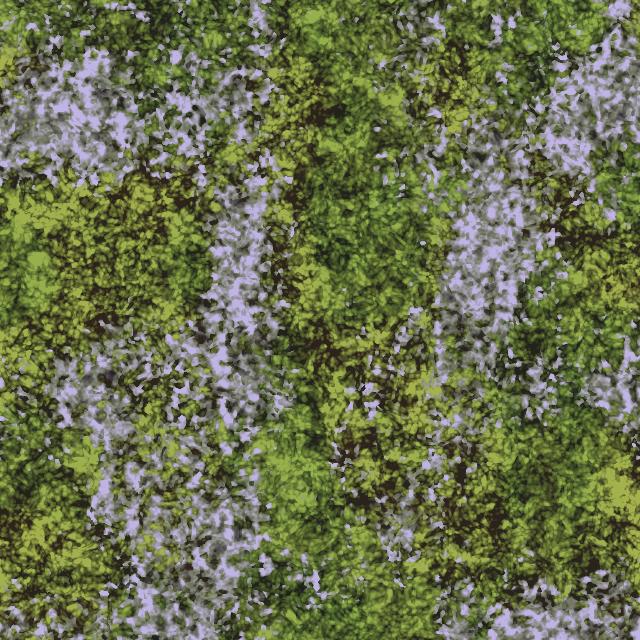
Give the GLSL for this texture, as a WebGL 1 fragment shader.

```glsl
precision highp float;
// Draws a weathered lilac-grey stone wall overgrown with clumpy green moss.

uniform vec2 u_resolution;

#define LEAF_SCALE 150.0
#define SPRIG_SCALE 72.0
#define CLUMP_SCALE 13.0
#define PATCH_SCALE vec2(8.0, 5.0)
#define STREAK_SCALE vec2(48.0, 11.0)
#define SPECKLE_SCALE 95.0
#define STONE_LEVEL 0.13
#define STONE_EDGE 0.06
#define MOSS_CONTRAST 1.12
#define STONE_CONTRAST 1.0
#define HUE_SHIFT 0.05

const vec3 MOSS_DARK = vec3(0.25, 0.27, 0.14);
const vec3 MOSS_MID = vec3(0.36, 0.42, 0.18);
const vec3 MOSS_LIGHT = vec3(0.51, 0.58, 0.25);
const vec3 STONE_DARK = vec3(0.36, 0.35, 0.34);
const vec3 STONE_MID = vec3(0.48, 0.50, 0.42);
const vec3 STONE_LILAC = vec3(0.64, 0.62, 0.70);

float hash(vec2 p) {
  vec3 q = fract(p.xyx * 0.1031);
  q += dot(q, q.yzx + 33.33);
  return fract((q.x + q.y) * q.z);
}

// Smooth value noise, centred on zero
float noise(vec2 p) {
  vec2 i = floor(p);
  vec2 f = fract(p);
  f = f * f * (3.0 - 2.0 * f);
  float low = mix(hash(i), hash(i + vec2(1.0, 0.0)), f.x);
  float high = mix(hash(i + vec2(0.0, 1.0)), hash(i + vec2(1.0)), f.x);
  return mix(low, high, f.y) - 0.5;
}

// Soft cellular noise: x is the blended cell tone, y the dome height,
// both roughly centred on zero
vec2 cells(vec2 p) {
  vec2 id = floor(p);
  vec2 f = fract(p);
  float toneSum = 0.0;
  float weightSum = 0.0;
  float nearest = 4.0;
  for (int y = -1; y <= 1; y++) {
    for (int x = -1; x <= 1; x++) {
      vec2 offset = vec2(float(x), float(y));
      vec2 cell = id + offset;
      vec2 seed = vec2(hash(cell + 17.0), hash(cell + 59.0));
      vec2 delta = offset + seed - f;
      float d2 = dot(delta, delta);
      float weight = exp(-14.0 * d2);
      toneSum += weight * hash(cell + 101.0);
      weightSum += weight;
      nearest = min(nearest, d2);
    }
  }
  return vec2(toneSum / weightSum - 0.5, 0.44 - sqrt(nearest));
}

// Three-colour ramp through -1, 0 and 1, extended past both ends
vec3 ramp(vec3 low, vec3 mid, vec3 high, float t) {
  t = clamp(t, -1.9, 1.7);
  return mid + (mid - low) * min(t, 0.0) + (high - mid) * max(t, 0.0);
}

void main() {
  vec2 uv = gl_FragCoord.xy / u_resolution;

  // Bend the coordinates so that sprigs and clumps look grown
  vec2 bend = vec2(noise(uv * 38.0 + 7.0), noise(uv * 38.0 + 71.0));
  vec2 grown = uv + 0.012 * bend;

  vec2 leaf = cells(grown * LEAF_SCALE);
  vec2 sprig = cells(grown * vec2(1.0, 1.15) * SPRIG_SCALE + 31.0);
  vec2 clump = cells((uv + 0.03 * bend) * CLUMP_SCALE + 5.0);
  float grain = noise(uv * 250.0 + 3.0);
  float speckle = noise(uv * SPECKLE_SCALE + 13.0);
  float streak = noise(uv * STREAK_SCALE + 23.0);

  // Moss tone: bushy parts have deeper gaps than flat parts
  float bushy = smoothstep(-0.15, 0.15, noise(uv * 7.0 + 43.0));
  float mossTone = 2.2 * leaf.x + 1.5 * leaf.y + 2.0 * sprig.x
    + 1.5 * sprig.y + 1.2 * grain + 2.0 * noise(uv * 32.0 + 61.0)
    + 0.8 * clump.x + 1.1 * clump.y;
  mossTone *= MOSS_CONTRAST * mix(0.8, 1.2, bushy);

  // Stone patches: tall shapes with streaked, speckled borders
  float bare = 0.6 * noise(uv * PATCH_SCALE + 2.0)
    + 0.25 * noise(uv * PATCH_SCALE * 2.1 + 37.0)
    + 0.15 * streak + 0.3 * speckle + 0.2 * leaf.x;
  float depth = bare - STONE_LEVEL;
  float stoneCover = smoothstep(-STONE_EDGE, STONE_EDGE, depth);

  // Damp shadow where moss thins out beside the stone
  float fringe = smoothstep(-0.12, 0.0, depth) * (1.0 - stoneCover);
  mossTone -= fringe * (0.5 + 1.2 * streak);

  vec3 moss = ramp(MOSS_DARK, MOSS_MID, MOSS_LIGHT, mossTone);
  float warmth = bushy - 0.5 + noise(uv * 20.0 + 83.0);
  moss += HUE_SHIFT * warmth * vec3(0.8, 0.1, 0.1);

  float stoneTone = STONE_CONTRAST * (2.0 * speckle + 1.4 * leaf.x
    + 1.5 * streak + 1.6 * sprig.x + 1.2 * grain + 4.0 * depth - 0.35);
  vec3 stone = ramp(STONE_DARK, STONE_MID, STONE_LILAC, stoneTone);

  gl_FragColor = vec4(clamp(mix(moss, stone, stoneCover), 0.0, 1.0), 1.0);
}
```
